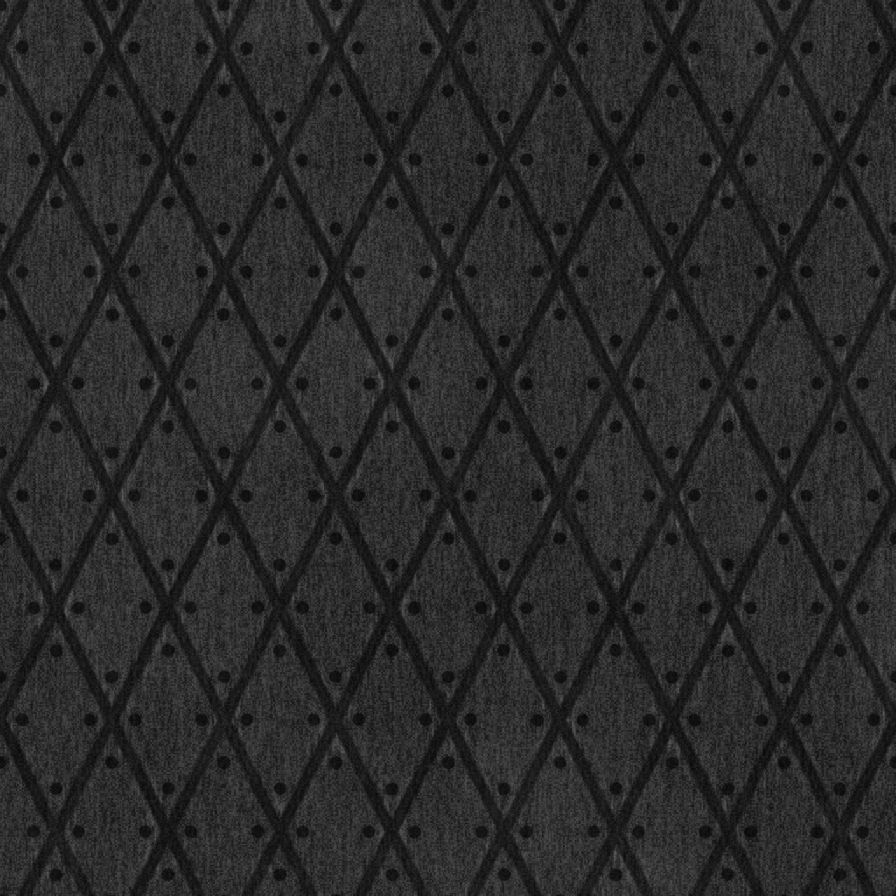
This pattern is drawn by a Shadertoy shader. Its source:

```glsl
// Dark brushed cloth under a lattice of tall diamonds, four studs at each crossing.
// Folded distance functions give grooves and studs; stretched value noise gives
// the vertical fibres, fine grain, soft stains and pale wear along the grooves.

const vec2 REPEATS = vec2(8.0, 4.0);
const float LATTICE_BASE = 0.1966;
const float GROOVE_HALF_WIDTH = 0.0062;
const float STUD_RADIUS = 0.0070;
const vec2 STUD_OFFSET = vec2(0.0251, 0.0478);

float hash(vec2 p) {
    vec3 q = fract(p.xyx * vec3(0.1031, 0.1030, 0.0973));
    q += dot(q, q.yzx + 33.33);
    return fract((q.x + q.y) * q.z);
}

float valueNoise(vec2 p) {
    vec2 cell = floor(p);
    vec2 f = fract(p);
    f = f * f * (3.0 - 2.0 * f);
    float low = mix(hash(cell), hash(cell + vec2(1.0, 0.0)), f.x);
    float high = mix(hash(cell + vec2(0.0, 1.0)), hash(cell + 1.0), f.x);
    return mix(low, high, f.y);
}

// Offset from the nearest point of a rectangular lattice, in canvas units
vec2 latticeOffset(vec2 p) {
    return (fract(p + 0.5) - 0.5) / REPEATS;
}

// Distance to both families of diagonals
float grooveDistance(vec2 p) {
    vec2 diagonal = abs(fract(vec2(p.x + p.y, p.x - p.y) + 0.5) - 0.5);
    return min(diagonal.x, diagonal.y) / length(REPEATS);
}

// Distance to the four stud centres around one crossing
float studDistance(vec2 offset) {
    vec2 q = abs(offset);
    return min(length(q - vec2(STUD_OFFSET.x, 0.0)),
               length(q - vec2(0.0, STUD_OFFSET.y)));
}

float fill(float dist, float size, float blur) {
    return 1.0 - smoothstep(size - blur, size + blur, dist);
}

// Cloth brightness before grooves and studs
float cloth(vec2 uv) {
    float fibre = valueNoise(uv * vec2(340.0, 32.0)) - 0.5;
    float thread = valueNoise(uv * vec2(512.0, 130.0) + 17.0) - 0.5;
    float grain = hash(floor(uv * 512.0) + 5.0) - 0.5;
    float stain = valueNoise(uv * 7.0 + 3.0) + 0.5 * valueNoise(uv * 19.0) - 0.75;
    return 0.187 + 0.055 * fibre + 0.075 * thread + 0.105 * grain + 0.035 * stain;
}

void mainImage(out vec4 fragColor, in vec2 fragCoord) {
    vec2 uv = fragCoord / iResolution.y;
    float blur = max(0.0012, 0.75 / iResolution.y);

    // Slightly uneven lattice coordinates
    vec2 wobble = vec2(valueNoise(uv * 45.0), valueNoise(uv * 45.0 + 71.0)) - 0.5;
    vec2 p = (uv + 0.0014 * wobble - vec2(0.0, LATTICE_BASE)) * REPEATS;
    vec2 even = latticeOffset(p);
    vec2 odd = latticeOffset(p - 0.5);
    float groove = grooveDistance(p);
    float stud = min(studDistance(even), studDistance(odd));
    float crossing = min(length(even * vec2(1.0, 0.5)), length(odd * vec2(1.0, 0.5)));

    // Pale scratches beside the grooves, strongest near crossings
    float tone = cloth(uv);
    float streak = valueNoise(uv * vec2(300.0, 48.0) + 41.0);
    float rim = smoothstep(0.005, 0.008, groove) * (1.0 - smoothstep(0.009, 0.016, groove));
    float nearCrossing = 1.0 - smoothstep(0.008, 0.040, crossing);
    tone += 0.11 * rim * smoothstep(0.5, 0.85, streak) * (0.4 + 0.6 * nearCrossing);

    // Grooves with a faintly raised core and a soft outer shadow
    float depth = 0.43 + 0.14 * (valueNoise(uv * 12.0 + 9.0) - 0.5);
    tone *= 1.0 - 0.10 * fill(groove, 0.008, 0.005);
    tone *= 1.0 - depth * fill(groove, GROOVE_HALF_WIDTH, blur + 0.0012);
    tone *= 1.0 + 0.14 * fill(groove, 0.0018, blur);

    // Studs
    tone *= 1.0 - 0.06 * fill(stud, 0.010, 0.004);
    tone *= 1.0 - 0.58 * fill(stud, STUD_RADIUS, blur);

    fragColor = vec4(vec3(clamp(tone, 0.0, 1.0)), 1.0);
}
```
